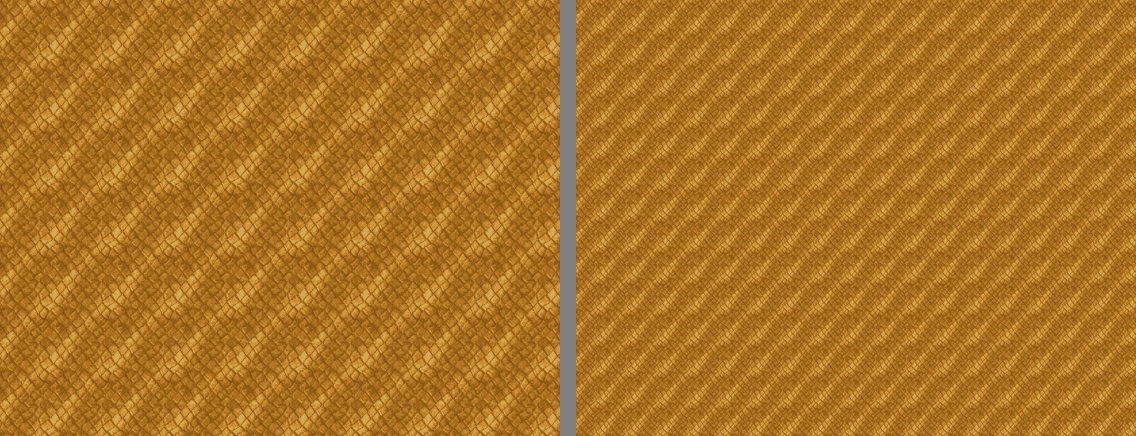
Left: one tile. Right: repeated 2 by 2.
A WebGL 2 fragment shader for this pattern:

```glsl
#version 300 es
precision highp float;
// Golden scaly weave: 9 x 7 identical square tiles, each crossed by a glowing diagonal band.
// A skewed lattice of domed scales, dark grooves, light strokes and grain sets a tone,
// which a gold ramp turns into colour. All noise wraps inside one tile.

uniform vec2 u_resolution;
out vec4 fragColor;

const vec2  REPEATS      = vec2(9.0, 7.0);
const float ROWS         = 6.0;    // scale rows per tile, along the band
const vec2  ACROSS       = vec2(5.0, 4.0); // whole numbers: steep falling grooves
const float CELLS        = 54.0;   // scales per tile: ROWS * (ACROSS.x + ACROSS.y)
const float BAND_OFFSET  = 0.60;   // where the band crosses the tile
const float BAND_SWAY    = 0.055;  // flattens the bright part of the band
const float SWAY_X       = 0.70;
const float GLOW_X       = 0.89;   // brightest point along the band
const float BAND_GAIN    = 0.40;
const float BASE_TONE    = 0.09;
const float DOME_GAIN    = 0.26;
const float GROOVE_HALF  = 0.065;  // in scale widths
const float GROOVE_DEPTH = 0.42;
const float STROKE_GAIN  = 0.42;
const float STAGGER      = 0.25;
const float WARP         = 0.05;
const float GRAIN_CELLS  = 46.0;
const float GRAIN_GAIN   = 0.44;
const float SHADE_GAIN   = 0.40;   // darkening below the ramp
const float TAU          = 6.2831853;

const vec3 GOLD[6] = vec3[6](
  vec3(0.58, 0.37, 0.08), vec3(0.65, 0.42, 0.11), vec3(0.72, 0.48, 0.15),
  vec3(0.78, 0.54, 0.19), vec3(0.83, 0.61, 0.24), vec3(0.83, 0.67, 0.33));

// Integer hash of a non-negative cell, 0 to 1
float hash(vec2 cell, uint seed) {
  uvec2 c = uvec2(cell + 0.5);
  uint h = c.x * 1597u + c.y * 51749u + seed * 7919u;
  h = (h ^ (h >> 15)) * 739981u;
  h = (h ^ (h >> 13)) * 95273u;
  h = (h ^ (h >> 16)) * 668265u;
  h ^= h >> 15;
  return float(h & 65535u) / 65535.0;
}

// Value noise that wraps after the given whole period
float noise(vec2 q, vec2 period, uint seed) {
  vec2 i = floor(q), f = fract(q);
  f = f * f * (3.0 - 2.0 * f);
  vec2 lo = mod(i, period), hi = mod(i + 1.0, period);
  return mix(mix(hash(lo, seed), hash(vec2(hi.x, lo.y), seed), f.x),
             mix(hash(vec2(lo.x, hi.y), seed), hash(hi, seed), f.x), f.y);
}

float stripe(float d, float halfWidth, float aa) {
  return 1.0 - smoothstep(halfWidth - aa, halfWidth + aa, abs(d));
}

vec3 goldRamp(float tone) {
  float s = clamp(tone, 0.0, 1.0) * 5.0;
  int i = min(int(s), 4);
  vec3 gold = mix(GOLD[i], GOLD[i + 1], s - float(i));
  return gold * (1.0 + SHADE_GAIN * clamp(tone, -0.4, 0.0));
}

void main() {
  vec2 p = gl_FragCoord.xy / u_resolution * REPEATS;
  float aa = 0.5 * length(ACROSS) * REPEATS.x / u_resolution.x;

  // Uneven hand-made lattice
  vec2 w = p + WARP * (vec2(noise(p * 6.0, vec2(6.0), 1u),
                            noise(p * 6.0, vec2(6.0), 2u)) - 0.5);
  float b = ROWS * (w.x - w.y);
  float row = floor(b);
  float a = dot(ACROSS, w) + STAGGER * (hash(vec2(mod(row, ROWS), 0.0), 3u) - 0.5);
  vec2 id = vec2(floor(a), row);
  vec2 f = vec2(fract(a), fract(b));
  vec2 key = mod(vec2(ROWS * id.x + ACROSS.y * id.y,
                      ROWS * id.x - ACROSS.x * id.y), CELLS);

  // Swaying diagonal sheen, strongest at one spot
  float sway = BAND_SWAY * sin(TAU * (p.x - SWAY_X));
  float band = 0.5 + 0.5 * cos(TAU * (p.x - p.y - BAND_OFFSET - sway));
  float glow = 0.5 + 0.5 * cos(TAU * (p.x - GLOW_X));
  float sheen = pow(band, 2.5) * (0.7 + 0.5 * glow);

  // Domed scales lit from the upper left
  vec2 fromLight = f - vec2(0.55, 0.38);
  float dome = 1.0 - smoothstep(0.05, 0.75, length(fromLight));
  float variety = hash(key, 4u) - 0.5;

  // Grooves, and light strokes beside some of them in both directions
  vec2 edge = min(f, 1.0 - f);
  float wear = noise(p * 9.0, vec2(9.0), 5u);
  float falling = stripe(edge.x, GROOVE_HALF * (0.6 + wear), aa);
  float rising = stripe(edge.y, GROOVE_HALF * (1.3 - 0.6 * wear), aa);
  float groove = max(falling, 0.7 * rising);
  float fallStroke = stripe(f.x - 0.20, 0.06, aa) * sqrt(sin(0.5 * TAU * f.y))
                   * smoothstep(0.30, 0.70, hash(key, 6u));
  float riseStroke = stripe(f.y - 0.24, 0.06, aa) * sin(0.5 * TAU * f.x)
                   * smoothstep(0.50, 0.80, hash(key, 10u));
  float stroke = max(fallStroke, 0.7 * riseStroke);

  // Soft mottling, fibres along the falling grooves, fine grain
  float mottle = noise(p * 8.0, vec2(8.0), 7u) - 0.5;
  float fibre = noise(vec2(18.0 * (p.x + p.y), 4.0 * (p.x - p.y)), vec2(18.0, 4.0), 8u) - 0.5;
  float grain = noise(p * GRAIN_CELLS, vec2(GRAIN_CELLS), 9u) - 0.5;

  float tone = BASE_TONE + BAND_GAIN * sheen
             + DOME_GAIN * dome * (0.8 + 0.8 * sheen) + 0.18 * variety
             + 0.16 * mottle + 0.24 * fibre + GRAIN_GAIN * grain
             + STROKE_GAIN * stroke - GROOVE_DEPTH * groove * (0.6 + 0.6 * sheen);

  vec3 colour = goldRamp(tone);
  colour += vec3(-0.04, 0.03, 0.01) * grain; // faint olive speckle
  fragColor = vec4(colour, 1.0);
}
```
